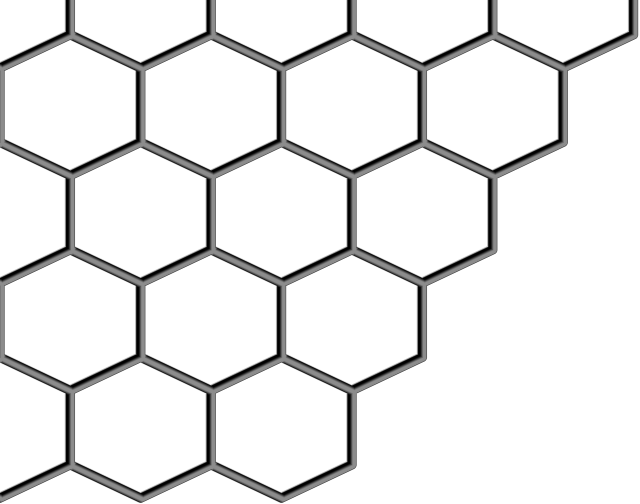
A WebGL 1 fragment shader for this pattern:

```glsl
precision highp float;
// A honeycomb of bevelled grey tubes on white, cut off along a stepped diagonal.
// Each row offers its nearest cell; the distance to that cell's outline gives
// the tube, and sampling it again at shifted points gives bevel and shadow.

uniform vec2 u_resolution;

// Lengths are in canvas widths.
const float HALF_WIDTH = 0.1100;   // cell centre to upright side
const float HALF_SIDE = 0.0580;    // half of an upright side
const float HALF_HEIGHT = 0.1100;  // cell centre to top corner
const vec2 LAST_CELL = vec2(0.4401, 0.1191);  // right end of the lowest row
const float TUBE_RADIUS = 0.0070;
const vec2 DARK_SIDE = vec2(-0.85, 0.53);     // direction facing away from light
const float BODY_GREY = 0.55;

float segmentDistance(vec2 p, vec2 a, vec2 b) {
  vec2 ab = b - a;
  float t = clamp(dot(p - a, ab) / dot(ab, ab), 0.0, 1.0);
  return length(p - a - ab * t);
}

// Distance to a hexagon outline, folded into one quadrant.
float hexOutline(vec2 p) {
  vec2 q = abs(p);
  vec2 shoulder = vec2(HALF_WIDTH, HALF_SIDE);
  float upright = segmentDistance(q, vec2(HALF_WIDTH, 0.0), shoulder);
  float slope = segmentDistance(q, shoulder, vec2(0.0, HALF_HEIGHT));
  return min(upright, slope);
}

// Distance to the whole net: every row ends half a cell further right.
float netDistance(vec2 p) {
  vec2 rowStep = vec2(HALF_WIDTH, HALF_SIDE + HALF_HEIGHT);
  float cellStep = 2.0 * HALF_WIDTH;
  float nearest = 1.0;
  for (int row = 0; row < 5; row++) {
    vec2 centre = LAST_CELL + rowStep * float(row);
    float column = max(0.0, floor((centre.x - p.x) / cellStep + 0.5));
    centre.x -= column * cellStep;
    nearest = min(nearest, hexOutline(p - centre));
  }
  return nearest;
}

// Coverage of a tube with a soft edge centred on its radius.
float coverage(float d, float softness) {
  return 1.0 - smoothstep(-softness, softness, d - TUBE_RADIUS);
}

// Grey of the tube: black on the dark side, rising to the body grey.
float bevelGrey(vec2 p, float shift) {
  float depth = TUBE_RADIUS - netDistance(p + DARK_SIDE * shift);
  return BODY_GREY * smoothstep(-0.0010, 0.0054, depth);
}

void main() {
  vec2 p = gl_FragCoord.xy / u_resolution.x;
  float pixel = 1.0 / u_resolution.x;
  float d = netDistance(p);

  // Faint shadow spilling from the dark side onto the white.
  float shadow = coverage(netDistance(p - DARK_SIDE * 0.0012), 0.0020);
  float grey = mix(1.0, 0.05, 0.75 * shadow);

  // Bevelled body with a thin darker rim.
  float rim = smoothstep(TUBE_RADIUS - 0.0018, TUBE_RADIUS, d);
  float body = bevelGrey(p, 0.0044) * (1.0 - 0.45 * rim);
  grey = mix(grey, body, coverage(d, 0.7 * pixel));

  gl_FragColor = vec4(vec3(grey), 1.0);
}
```
